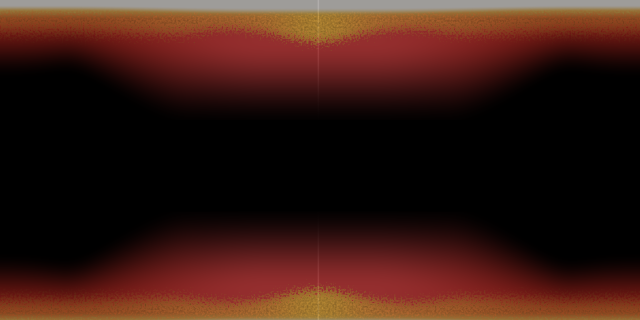
Write a Shadertoy shader that draws this background.

```glsl
// Mirrored bands of grey, grainy amber and red glow around a black centre.

vec2 gradientAt(vec2 cell) {
    vec3 h = fract(cell.xyx * vec3(0.1031, 0.1030, 0.0973));
    h += dot(h, h.yzx + 33.33);
    float angle = 6.2832 * fract((h.x + h.y) * h.z);
    return vec2(cos(angle), sin(angle));
}

float gradientNoise(vec2 p) {
    vec2 i = floor(p), f = fract(p);
    vec2 u = f * f * (3.0 - 2.0 * f), e = vec2(1, 0);
    float low = mix(dot(gradientAt(i), f),
                    dot(gradientAt(i + e), f - e), u.x);
    float high = mix(dot(gradientAt(i + e.yx), f - e.yx),
                     dot(gradientAt(i + 1.0), f - 1.0), u.x);
    return mix(low, high, u.y);
}

void mainImage(out vec4 fragColor, in vec2 fragCoord) {
    vec2 uv = fragCoord / iResolution.xy;
    vec2 p = fragCoord / iResolution.y;

    // Fold into mirrored halves: side is 0 at the seam, depth grows inward
    float side = abs(uv.x - 0.4975);
    float depth = 0.518 - abs(uv.y - 0.482);
    float outer = smoothstep(0.08, 0.4, side);
    float middle = exp(-pow(side / 0.075, 2.0));
    float grain = gradientNoise(p * 150.0 + 7.3)
                + 0.6 * gradientNoise(p * 235.0 + 41.7);

    // Red glow, fading sooner toward the left and right
    float reach = mix(0.40, 0.25, smoothstep(0.2, 0.4, side));
    reach -= 0.015 * exp(-pow((side - 0.39) / 0.05, 2.0));
    float start = mix(0.13, 0.065, outer);
    float glow = 1.0 - smoothstep(start, reach, depth);
    vec3 color = mix(vec3(0.58, 0.18, 0.18), vec3(0.48, 0.10, 0.08), outer);

    // Grainy amber band with a wavy lower boundary
    float boundary = 0.095 + 0.04 * middle + 0.022 * smoothstep(0.13, 0.24, side);
    float softness = mix(0.025, 0.055, outer);
    float amber = 1.0 - smoothstep(boundary - softness, boundary + 0.015,
                                   depth + 0.035 * grain);
    vec3 amberColor = mix(vec3(0.62, 0.37, 0.17), vec3(0.54, 0.27, 0.12), outer);
    amberColor = mix(amberColor, vec3(0.64, 0.50, 0.18), 0.8 * middle);
    color = mix(color, amberColor * (1.0 + 0.2 * grain), amber);

    // Olive rim, then the pale grey border
    float rim = 1.0 - smoothstep(0.026, 0.062, depth + 0.01 * grain);
    color = mix(color, vec3(0.60, 0.50, 0.24), 0.85 * rim);
    float grey = 1.0 - smoothstep(mix(0.024, 0.016, outer),
                                  mix(0.047, 0.036, outer), depth);
    color = mix(color, vec3(0.62, 0.61, 0.60), grey);

    // Hairline seam and clean cut to black
    float seam = 1.0 - smoothstep(0.0006, 0.0020, side);
    color += 0.07 * seam;
    glow *= 1.0 - smoothstep(0.373, 0.377, depth);
    fragColor = vec4(color * glow, 1.0);
}
```
